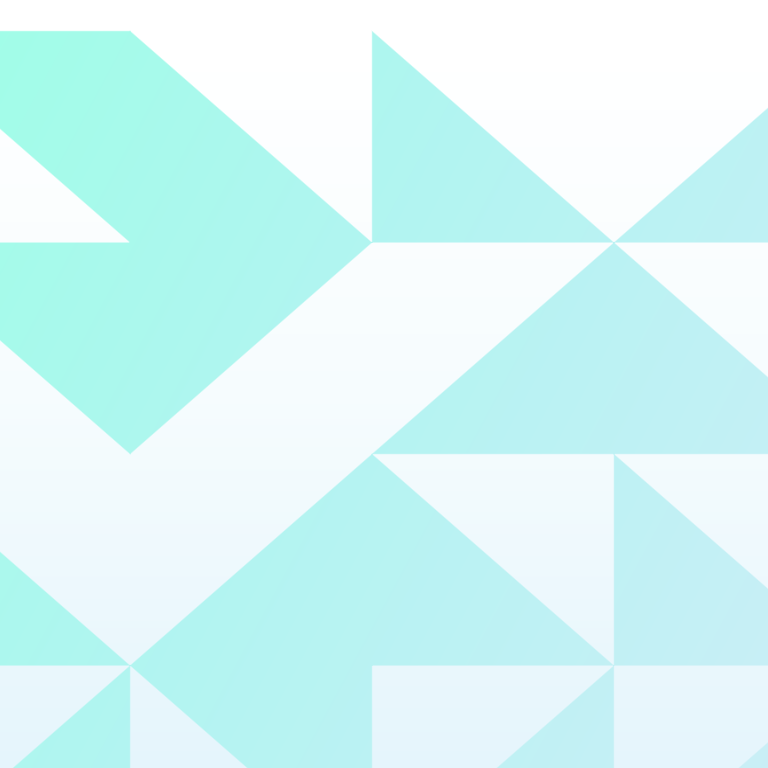
Reproduce this background procedurally as a Shadertoy shader.

```glsl
// Pale geometric background: a grid of right triangles, each filling one half
// of its cell, tinted by a slanted mint-to-sky gradient over a soft white fade.
// Triangle coverages are summed so that neighbours join without seams.

const int COLUMNS = 4;
const int ROWS = 4;
const vec2 GRID_ORIGIN = vec2(-0.1456, 0.0404);
const vec2 CELL_SIZE = vec2(0.3150, 0.2754);

// Filled corner of each cell: bit 0 = right side, bit 1 = lower side.
const int CORNERS[16] = int[16](
    1, 2, 2, 3,
    1, 0, 3, 2,
    2, 3, 2, 2,
    3, 1, 3, 3);

// Blend through three colours, with the middle one at position mid.
vec3 threeStops(vec3 a, vec3 b, vec3 c, float mid, float t) {
    vec3 firstHalf = mix(a, b, clamp(t / mid, 0.0, 1.0));
    return mix(firstHalf, c, clamp((t - mid) / (1.0 - mid), 0.0, 1.0));
}

// White at the top, fading to icy blue at the bottom.
vec3 backdropColor(float depth) {
    vec3 white = vec3(1.0);
    vec3 frost = vec3(0.964, 0.988, 0.995);
    vec3 ice = vec3(0.897, 0.960, 0.987);
    return threeStops(white, frost, ice, 0.48, (depth - 0.07) / 0.93);
}

// Mint at the upper left, sky blue toward the lower right.
vec3 triangleColor(vec2 p) {
    vec3 mint = vec3(0.630, 0.992, 0.908);
    vec3 aqua = vec3(0.698, 0.957, 0.945);
    vec3 sky = vec3(0.790, 0.935, 0.965);
    return threeStops(mint, aqua, sky, 0.45, dot(p, vec2(0.65, 0.35)));
}

// Signed distance to the half of a cell that touches the given corner.
float halfCellDistance(vec2 fromCenter, vec2 size, int corner) {
    vec2 side = vec2(corner & 1, corner >> 1) * 2.0 - 1.0;
    float diagonal = -dot(side, fromCenter / size) / length(1.0 / size);
    vec2 box = abs(fromCenter) - 0.5 * size;
    return max(diagonal, max(box.x, box.y));
}

// Total triangle coverage at p, with edges softened over the given width.
float triangleCoverage(vec2 p, float softness) {
    float coverage = 0.0;
    for (int i = 0; i < COLUMNS * ROWS; i++) {
        vec2 cell = vec2(i % COLUMNS, i / COLUMNS);
        vec2 center = GRID_ORIGIN + (cell + 0.5) * CELL_SIZE;
        float d = halfCellDistance(p - center, CELL_SIZE, CORNERS[i]);
        coverage += clamp(0.5 - d / softness, 0.0, 1.0);
    }
    return min(coverage, 1.0);
}

void mainImage(out vec4 fragColor, in vec2 fragCoord) {
    // Canvas coordinates measured from the upper left.
    vec2 p = fragCoord / iResolution.xy;
    p.y = 1.0 - p.y;
    float softness = 1.4 / min(iResolution.x, iResolution.y);

    vec3 color = mix(backdropColor(p.y), triangleColor(p),
                     triangleCoverage(p, softness));
    fragColor = vec4(color, 1.0);
}
```
